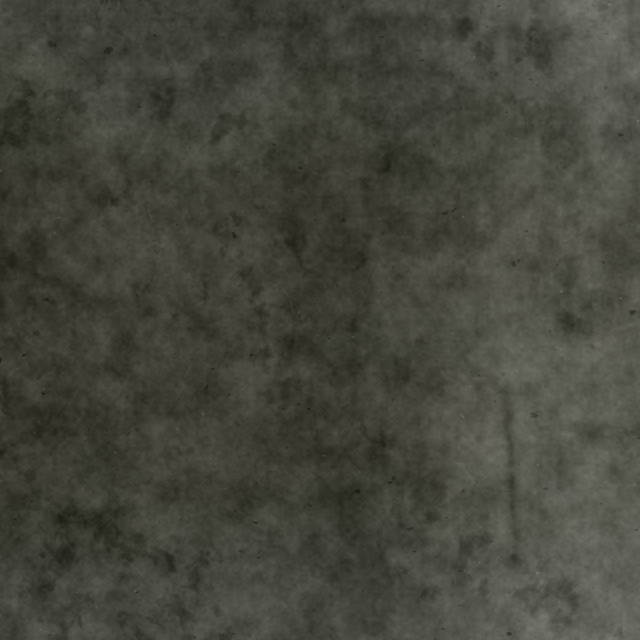
This texture is drawn by a Shadertoy shader. Its source:

```glsl
// Worn olive-grey concrete: a broad light-to-dark wash with cloudy mottling,
// vertical weathering, dark stains and trails, small pits, pale specks and
// faint scratches. Layered value noise sets the tone, then a warm/cool tint.

#define BASE_TONE 0.246
#define MOTTLE 0.17
#define FINE_MOTTLE 0.17
#define STAIN_DEPTH 0.055
#define STREAK_DEPTH 0.055
#define GRAIN 0.052
#define PIT_DEPTH 0.13
#define SPECK_GAIN 0.15
#define SCRATCH_GAIN 0.045
#define TRAIL_DEPTH 0.075
#define WARM_TINT vec3(0.003, 0.001, -0.046)
#define COOL_TINT vec3(-0.003, 0.004, -0.030)

float hash(vec2 p) {
    return fract(sin(dot(p, vec2(127.1, 311.7))) * 43758.5453);
}

vec2 hash2(vec2 p) {
    return vec2(hash(p), hash(p + 57.3));
}

float noise(vec2 p) {
    vec2 cell = floor(p), f = fract(p);
    f = f * f * (3.0 - 2.0 * f);
    float low = mix(hash(cell), hash(cell + vec2(1, 0)), f.x);
    float high = mix(hash(cell + vec2(0, 1)), hash(cell + vec2(1, 1)), f.x);
    return mix(low, high, f.y);
}

float fbm(vec2 p) {
    float sum = 0.0, weight = 0.5;
    for (int i = 0; i < 5; i++) {
        sum += weight * noise(p);
        p = mat2(0.8, 0.6, -0.6, 0.8) * p * 2.03 + 17.7;
        weight *= 0.6;
    }
    return sum / 1.153;
}

// Scattered irregular dots, at most one per grid cell, mostly small
float spots(vec2 uv, float cells, float density, float radius, float seed) {
    vec2 p = uv * cells, home = floor(p);
    float cover = 0.0, soft = 0.0013;
    for (int y = -1; y <= 1; y++)
    for (int x = -1; x <= 1; x++) {
        vec2 id = home + vec2(x, y);
        vec2 rnd = hash2(id + seed), look = hash2(id + seed + 91.7);
        vec2 d = (p - id - rnd) / cells;
        float r = radius * mix(0.3, 1.0, look.x * look.x * look.x);
        float edge = length(d * vec2(0.85, 1.1)) - r;
        float present = step(hash(id + seed + 33.1), density);
        cover = max(cover, present * mix(0.3, 1.0, look.y) * (1.0 - smoothstep(-soft, soft, edge)));
    }
    return cover;
}

// Soft line from a to b that fades out towards both ends
float stroke(vec2 p, vec2 a, vec2 b, float width) {
    vec2 along = b - a;
    float t = clamp(dot(p - a, along) / dot(along, along), 0.0, 1.0);
    float d = length(p - a - along * t);
    return exp(-d * d / (width * width)) * smoothstep(0.0, 0.25, t) * smoothstep(1.0, 0.6, t);
}

void mainImage(out vec4 fragColor, in vec2 fragCoord) {
    vec2 uv = fragCoord / iResolution.xy;
    vec2 warp = vec2(fbm(uv * 7.0 + 3.1), fbm(uv * 7.0 + 41.9)) - 0.5;
    vec2 ragged = uv + 0.02 * warp;

    // Broad wash: dim middle, brighter right side, bottom and top
    float tone = BASE_TONE + 0.105 * smoothstep(0.50, 0.92, uv.x + 0.1 * warp.x);
    tone += 0.060 * smoothstep(0.25, 0.0, uv.y) + 0.022 * smoothstep(0.65, 1.0, uv.y);
    vec2 dim = (uv - vec2(0.45, 0.35)) * vec2(4.5, 3.0);
    tone -= 0.022 * exp(-dot(dim, dim));

    // Cloudy mottling, then finer ragged mottling and dark stains
    tone += MOTTLE * (fbm(uv * 5.0 + warp) - 0.5);
    tone += FINE_MOTTLE * (fbm(uv * 30.0 + 8.3) - 0.5);
    float patches = smoothstep(0.42, 0.62, fbm(uv * 5.0 + 71.3));
    float blots = smoothstep(0.52, 0.72, fbm(uv * vec2(32.0, 26.0) + 2.0 * warp + 12.9));
    tone -= STAIN_DEPTH * blots * (0.3 + 0.9 * patches);

    // Vertical weathering, strongest on the right
    float streaks = noise(ragged * vec2(65.0, 6.0)) + 0.7 * noise(ragged * vec2(150.0, 14.0) + 5.0) - 0.85;
    tone += STREAK_DEPTH * streaks * mix(0.15, 0.6, smoothstep(0.3, 0.75, uv.x)) * (0.3 + 0.7 * patches);

    // Fine surface grain
    float grain = noise(uv * 130.0) + 1.2 * noise(uv * 240.0 + 19.0) - 1.1;
    tone += 0.6 * GRAIN * grain;

    // Dark vertical trails: one long, the others short and faint
    float trails = stroke(ragged, vec2(0.79, 0.44), vec2(0.81, 0.06), 0.008);
    for (int i = 0; i < 5; i++) {
        vec2 top = hash2(vec2(float(i), 6.2)) * vec2(0.65, 0.9) + vec2(0.35, 0.1);
        trails += 0.35 * stroke(ragged, top, top - vec2(0.005, 0.14), 0.006);
    }
    tone -= TRAIL_DEPTH * trails * (0.5 + noise(uv * 60.0));

    // Pale hairline scratches, broken up by noise
    float scratches = 0.0;
    for (int i = 0; i < 14; i++) {
        vec2 start = hash2(vec2(float(i), 23.5));
        vec2 rnd = hash2(vec2(float(i), 78.4));
        float angle = 6.283 * rnd.x;
        vec2 end = start + mix(0.03, 0.10, rnd.y) * vec2(cos(angle), sin(angle));
        scratches += stroke(uv + 0.05 * warp, start, end, 0.0014);
    }
    tone += SCRATCH_GAIN * scratches * smoothstep(0.3, 0.7, noise(uv * 75.0 + 4.0));

    // Pits and pale specks
    vec2 rough = uv + 0.005 * (vec2(noise(uv * 160.0), noise(uv * 160.0 + 31.0)) - 0.5);
    float pits = max(spots(rough, 20.0, 0.22, 0.0055, 2.0), 0.6 * spots(rough, 55.0, 0.22, 0.0024, 14.0));
    tone -= PIT_DEPTH * pits;
    tone += SPECK_GAIN * spots(rough, 36.0, 0.12, 0.0020, 27.0);

    // Brownish middle left, cooler grey at top and bottom
    float warmth = smoothstep(0.0, 0.4, uv.y) * smoothstep(1.05, 0.55, uv.y);
    warmth = clamp(warmth * mix(1.0, 0.65, uv.x) + 0.9 * (fbm(uv * 6.0 + 53.0) - 0.5), 0.0, 1.0);
    vec3 color = max(tone, 0.09) + mix(COOL_TINT, WARM_TINT, warmth);
    fragColor = vec4(clamp(color, 0.0, 1.0), 1.0);
}
```
